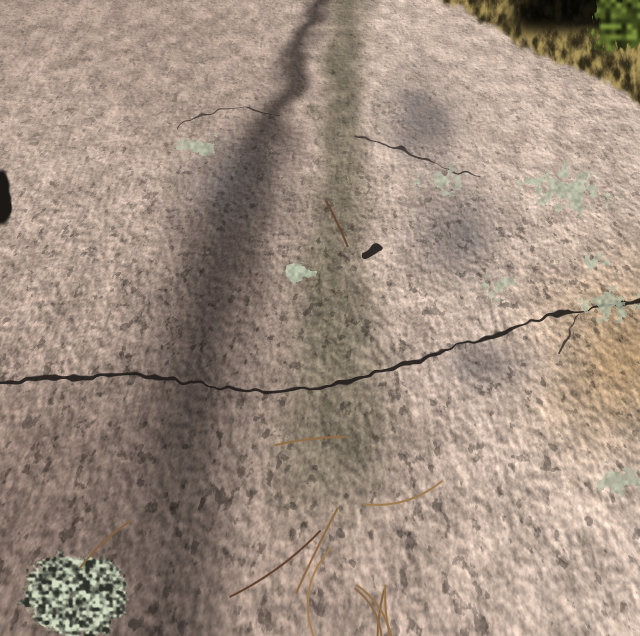
Write a Shadertoy shader that draws this texture.

```glsl
// Sunlit granite slab with a worn groove, cracks, lichen, pine needles and a grassy far edge.
const vec3 ROCK = vec3(.67, .59, .54), SUNLIT = vec3(.83, .75, .69), SHADE = vec3(.27, .235, .22);
const vec3 UMBER = vec3(.49, .42, .385), SILT = vec3(.47, .435, .37), SLATE = vec3(.37, .35, .35);
const vec3 OCHRE = vec3(.66, .54, .38), LICHEN = vec3(.70, .73, .64), GRASS = vec3(.47, .41, .25);
const float GRAIN = 0.42;   // contrast of the stone grain
const float HORIZON = 1.6;  // height of the vanishing line

// Main crack polyline, side crack segments, needle segments
const vec2 CRACK[9] = vec2[](vec2(0, .4), vec2(.2, .413), vec2(.32, .394), vec2(.43, .383),
  vec2(.55, .399), vec2(.65, .433), vec2(.78, .478), vec2(.86, .504), vec2(1, .527));
const vec4 SIDE[7] = vec4[](vec4(.278,.797,.3,.818), vec4(.3,.818,.38,.83), vec4(.38,.83,.44,.815),
  vec4(.555,.785,.63,.765), vec4(.63,.765,.69,.737), vec4(.69,.737,.75,.722), vec4(.905,.505,.872,.448));
const vec4 NEEDLE[7] = vec4[](vec4(.125,.107,.203,.18), vec4(.36,.062,.5,.165), vec4(.463,.068,.527,.2),
  vec4(.49,0,.516,.137), vec4(.43,.3,.54,.313), vec4(.57,.207,.69,.243), vec4(.51,.683,.543,.613));
// Lichen centre and radius; stain centre and radii
const vec3 PATCH[9] = vec3[](vec3(.117,.066,.087), vec3(.466,.572,.024), vec3(.7,.715,.036),
  vec3(.31,.77,.032), vec3(.782,.553,.03), vec3(.965,.245,.032), vec3(.93,.587,.02),
  vec3(.95,.52,.04), vec3(.88,.7,.06));
const vec4 STAIN[4] = vec4[](vec4(.66,.81,.05,.07), vec4(.71,.63,.07,.07), vec4(.76,.42,.06,.035),
  vec4(.36,.72,.06,.06));

float hash(vec2 p) {
  vec3 q = fract(p.xyx * 0.1031);
  q += dot(q, q.yzx + 33.33);
  return fract((q.x + q.y) * q.z);
}
float noise(vec2 p) {
  vec2 i = floor(p), f = fract(p);
  f *= f * (3.0 - 2.0 * f);
  return mix(mix(hash(i), hash(i + vec2(1, 0)), f.x),
             mix(hash(i + vec2(0, 1)), hash(i + 1.0), f.x), f.y);
}
float fbm(vec2 p) {
  float sum = 0.0, amp = 0.53;
  for (int i = 0; i < 4; i++, amp *= 0.5) {
    sum += amp * noise(p);
    p = mat2(1.6, 1.2, -1.2, 1.6) * p + 7.3;
  }
  return sum;
}
// Distance to a segment bowed sideways like a parabola
float bowed(vec2 p, vec2 a, vec2 b, float bow) {
  vec2 d = b - a;
  float h = clamp(dot(p - a, d) / dot(d, d), 0.0, 1.0);
  return length(p - a - d * h - vec2(-d.y, d.x) * bow * 4.0 * h * (1.0 - h));
}
float line(float d, float w) {
  float aa = 0.8 / iResolution.y;
  return 1.0 - smoothstep(w - aa, w + aa, d);
}
// Soft ellipse: centre in xy, radii in zw
float glow(vec2 p, vec4 e) { vec2 d = (p - e.xy) / e.zw; return exp(-dot(d, d)); }

void mainImage(out vec4 fragColor, in vec2 fragCoord) {
  vec2 p = fragCoord / iResolution.xy;
  float depth = 1.0 / (HORIZON - p.y);
  vec2 ground = vec2((p.x - 0.52) * depth, depth) + 3.0;
  float blotch = fbm(ground * 45.0 + 9.0);
  vec2 w = p + (vec2(fbm(ground * 14.0), fbm(ground * 16.0 + 31.0)) - 0.5) * 0.05;

  // Broad light across the slab
  vec3 col = mix(ROCK, SUNLIT, smoothstep(0.45, 0.95, w.x + 0.25 * w.y) * 0.75);
  col = mix(col, SUNLIT, 0.4 * glow(w, vec4(.12, .7, .25, .2)));
  col = mix(col, UMBER, 0.8 * smoothstep(0.48, 0.28, w.y) * smoothstep(0.45, 0.1, w.x));
  col = mix(col, OCHRE, 0.75 * glow(w, vec4(.97, .44, .11, .13)));

  // Groove: sunny right flank, silty floor, shaded left flank
  float floorX = 0.515 + 0.03 * p.y * p.y;
  float floorW = mix(0.1, 0.035, smoothstep(0.25, 0.75, p.y));
  col = mix(col, SUNLIT, 0.6 * glow(w, vec4(floorX + 0.075, .85, .035, .35)));
  col = mix(col, SILT, 0.85 * exp(-pow(abs(w.x - floorX) / floorW, 3.0)) * smoothstep(0.1, 0.32, w.y));
  float side = (w.x - 0.265 - 0.24 * p.y * p.y) / mix(0.085, 0.016, smoothstep(0.55, 0.95, p.y));
  float flank = exp(-side * side) * mix(0.65, 0.9, smoothstep(0.1, 0.4, p.y));
  col = mix(col, SHADE, flank * (0.75 + 0.4 * blotch));

  // Dark stains
  float stain = 0.0;
  for (int i = 0; i < 4; i++) stain += 0.85 * glow(w, STAIN[i]);
  col = mix(col, SLATE, min(stain * (0.25 + 0.95 * blotch), 0.85));

  // Stone grain, lit from the upper right, softer with distance
  float near = mix(1.0, 0.4, smoothstep(0.45, 1.0, p.y));
  float relief = fbm(ground * 150.0) - fbm(ground * 150.0 + 0.55);
  col *= 1.0 + near * GRAIN * (relief * 1.3 + noise(ground * 420.0) * 0.4 - 0.2) + 0.45 * (blotch - 0.5);
  col *= 1.0 - 0.3 * near * smoothstep(0.64, 0.76, fbm(ground * 95.0 + 50.0));

  // Cracks and a dark hollow at the left
  vec2 c = p + (vec2(noise(p * 70.0), noise(p * 70.0 + 40.0)) - 0.5) * 0.009;
  float crack = 1.0, cleft = 1.0, rough = noise(p * 35.0);
  for (int i = 0; i < 8; i++) crack = min(crack, bowed(c, CRACK[i], CRACK[i + 1], 0.0));
  for (int i = 0; i < 7; i++) cleft = min(cleft, bowed(c, SIDE[i].xy, SIDE[i].zw, 0.0));
  col = mix(col, SHADE * 0.45, 0.9 * line(crack, 0.001 + 0.003 * rough));
  col = mix(col, SHADE * 0.7, 0.8 * line(cleft, 0.003 * rough));
  col = mix(col, SHADE * 0.4, smoothstep(0.4, 0.6, glow(c, vec4(0, .69, .022, .05))));

  // Lichen: the first two patches are dense, the rest are broken
  float frill = fbm(p * 95.0), speck = noise(p * 190.0);
  for (int i = 0; i < 9; i++) {
    float d = length((p - PATCH[i].xy) / vec2(1, mix(0.85, 0.4, p.y))) / PATCH[i].z;
    float edge = d + (frill - 0.5) * (i < 1 ? 0.5 : i < 2 ? 1.3 : 3.2) + (i < 2 ? 0.0 : 0.25);
    float tone = i < 1 ? 0.25 + 0.95 * smoothstep(0.25, 0.75, 0.5 * (frill + speck)) : 0.85 + 0.3 * speck;
    col = mix(col, LICHEN * tone, smoothstep(1.0, 0.85, edge) * smoothstep(2.0, 1.3, d) * (i < 2 ? 1.0 : 0.75));
  }

  // Fallen needles and a bark crumb
  for (int i = 0; i < 11; i++) {
    float r = hash(vec2(i, 4)), s = hash(vec2(i, 9));
    vec4 n = i < 7 ? NEEDLE[i] : vec4(0.53 + 0.11 * r, 0, 0.54 + 0.1 * s, 0.05 + 0.04 * r);
    vec3 tint = mix(vec3(.33, .21, .15), vec3(.68, .53, .33), r);
    col = mix(col, tint, line(bowed(p, n.xy, n.zw, 0.3 * (s - 0.5)), 0.0016));
  }
  col = mix(col, SHADE * 0.7, line(bowed(c, vec2(.572, .6), vec2(.592, .61), 0.0), 0.006));

  // Grassy far edge, dark undergrowth and a leafy bush
  float tuft = fbm(p * vec2(110, 60));
  float bank = p.y - 1.0 + (p.x - 0.69) * 0.53 + (fbm(p * 40.0) - 0.5) * 0.03;
  vec3 turf = GRASS * mix(0.4, 1.45, smoothstep(0.2, 0.8, tuft));
  turf *= 1.0 - 0.85 * smoothstep(0.955, 0.985, p.y + 0.03 * tuft) * smoothstep(0.77, 0.84, p.x);
  float bush = smoothstep(1.0, 0.8, length((p - vec2(.975, .965)) / 0.052) + tuft - 0.5);
  turf = mix(turf, vec3(.5, .58, .24) * mix(0.2, 1.0, noise(p * 120.0)), bush);
  col = mix(col, turf, smoothstep(-0.006, 0.008, bank));
  fragColor = vec4(clamp(col, 0.0, 1.0), 1);
}
```
